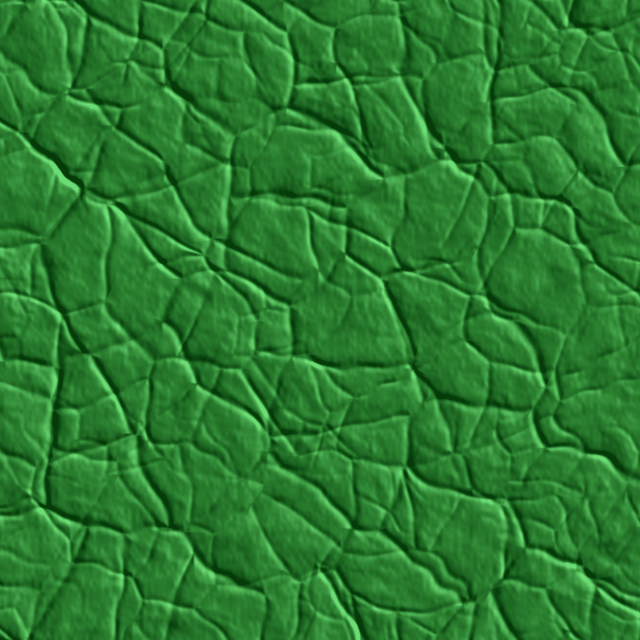
This texture is drawn by a Shadertoy shader. Its source:

```glsl
#define MAIN_CELLS 6.4
#define FINE_CELLS 8.8
#define WRINKLE_CELLS 14.0
#define CREASE_WIDTH 0.0062
#define CREASE_DEPTH 0.0056
#define DOME_DEPTH 0.0065
#define GRAIN_DEPTH 0.0031
#define CONTRAST 0.68
#define LIGHT_DIR vec2(0.78, 0.63)
#define DARK_GREEN vec3(0.06, 0.31, 0.08)
#define MID_GREEN vec3(0.17, 0.505, 0.19)
#define PALE_GREEN vec3(0.35, 0.76, 0.38)

vec2 hash2(vec2 p) {
    vec3 q = fract(p.xyx * vec3(0.1031, 0.1030, 0.0973));
    q += dot(q, q.yzx + 33.33);
    return fract((q.xx + q.yz) * q.zy);
}

float valueNoise(vec2 p) {
    vec2 cell = floor(p), f = fract(p);
    f = f * f * (3.0 - 2.0 * f);
    float low = mix(hash2(cell).x, hash2(cell + vec2(1, 0)).x, f.x);
    float high = mix(hash2(cell + vec2(0, 1)).x, hash2(cell + 1.0).x, f.x);
    return mix(low, high, f.y);
}

// Distance to the nearest border between jittered cells
float cellBorder(vec2 p) {
    vec2 cell = floor(p), f = fract(p), nearest = vec2(0.0), home = vec2(0.0);
    float best = 8.0;
    for (int y = -1; y <= 1; y++)
    for (int x = -1; x <= 1; x++) {
        vec2 offset = vec2(x, y);
        vec2 r = offset + 0.08 + 0.84 * hash2(cell + offset) - f;
        if (dot(r, r) < best) {
            best = dot(r, r);
            nearest = r;
            home = offset;
        }
    }
    float border = 8.0;
    for (int y = -2; y <= 2; y++)
    for (int x = -2; x <= 2; x++) {
        vec2 offset = home + vec2(x, y);
        vec2 r = offset + 0.08 + 0.84 * hash2(cell + offset) - f;
        vec2 across = r - nearest;
        if (dot(across, across) > 1e-4)
            border = min(border, dot(0.5 * (r + nearest), normalize(across)));
    }
    return border;
}

// Layered sines bend the creases
vec2 bend(vec2 p) {
    vec2 b = 0.011 * sin(p.yx * vec2(23.0, 19.0) + 2.0 * sin(p * 11.0));
    return p + b + 0.0025 * sin(p.yx * vec2(71.0, 83.0) + 3.0 * sin(p * 31.0));
}

float crease(float dist, float width) {
    return exp(-dist * dist / (width * width));
}

float leatherHeight(vec2 p) {
    vec2 q = bend(p);
    vec2 tilted = mat2(0.88, -0.47, 0.47, 0.88) * q;
    float mainDist = cellBorder(tilted * MAIN_CELLS + 3.7) / MAIN_CELLS;
    float fineDist = cellBorder(q * FINE_CELLS + 41.3) / FINE_CELLS;
    float wrinkleDist = cellBorder(tilted.yx * WRINKLE_CELLS + 73.1) / WRINKLE_CELLS;

    // Crease strength drifts over the hide; small wrinkles come and go
    float mainDepth = 0.6 + 0.75 * valueNoise(p * 9.0);
    float fineDepth = 0.25 + 0.95 * valueNoise(p * 8.0 + 27.0);
    float wrinkleDepth = smoothstep(0.35, 0.9, valueNoise(p * 10.0 + 61.0));
    float relief = mainDepth * crease(mainDist, CREASE_WIDTH * (0.7 + 0.35 * mainDepth));
    relief += 0.8 * fineDepth * crease(fineDist, 0.9 * CREASE_WIDTH);
    relief += 0.55 * wrinkleDepth * crease(wrinkleDist, 0.8 * CREASE_WIDTH);
    float h = -CREASE_DEPTH * relief;
    h -= DOME_DEPTH * (exp(-mainDist / 0.028) + 0.7 * exp(-fineDist / 0.024));

    // Soft mottling, pores and faint fibres
    h += 1.8 * GRAIN_DEPTH * valueNoise(q * 14.0 + 9.0);
    h += 2.3 * GRAIN_DEPTH * valueNoise(q * 29.0);
    h += 1.1 * GRAIN_DEPTH * valueNoise(tilted * 66.0);
    h += 0.42 * GRAIN_DEPTH * valueNoise(p * vec2(165.0, 115.0));
    return h;
}

void mainImage(out vec4 fragColor, in vec2 fragCoord) {
    vec2 p = fragCoord / iResolution.y;

    // Slope along the light direction gives the relief
    float span = 0.0022;
    float behind = leatherHeight(p - span * LIGHT_DIR);
    float ahead = leatherHeight(p + span * LIGHT_DIR);
    float slope = (behind - ahead) / (2.0 * span);
    float hollow = 0.5 * (behind + ahead);

    float tone = clamp(0.41 + CONTRAST * slope + 8.0 * hollow, -0.2, 1.2);
    vec3 color = tone < 0.5
        ? mix(DARK_GREEN, MID_GREEN, 2.0 * tone)
        : mix(MID_GREEN, PALE_GREEN, 2.0 * tone - 1.0);
    fragColor = vec4(max(color, 0.0), 1.0);
}
```
